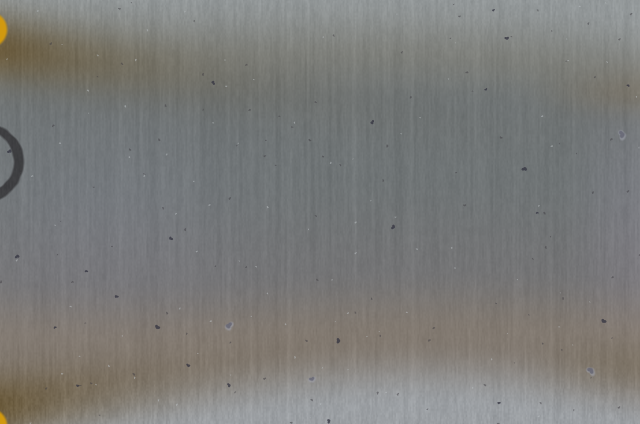
A Shadertoy shader for this texture:

```glsl
// Brushed metal sheet: soft horizontal reflections over fine vertical streaks.
// Smooth colour bands form the sheen, stretched noise forms the brushing,
// and scattered cells add pits, glints, scuffs and marks at the left edge.

float hash(vec2 p) {
    vec3 q = fract(vec3(p.xyx) * 0.1031);
    q += dot(q, q.yzx + 33.33);
    return fract((q.x + q.y) * q.z);
}

// Smooth noise, centred on zero; unequal scales give brushed streaks
float brush(vec2 p, vec2 scale) {
    p = p * scale + 17.0;
    vec2 cell = floor(p), f = fract(p);
    f = f * f * (3.0 - 2.0 * f);
    float low = mix(hash(cell), hash(cell + vec2(1, 0)), f.x);
    float high = mix(hash(cell + vec2(0, 1)), hash(cell + vec2(1, 1)), f.x);
    return mix(low, high, f.y) - 0.5;
}

// Cellular scatter of small irregular spots
float spots(vec2 p, float cells, float radius, float density, float seed) {
    vec2 home = floor(p * cells);
    float soft = max(radius * 0.35, 0.7 / iResolution.y);
    float mask = 0.0;
    for (int j = -1; j <= 1; j++)
    for (int i = -1; i <= 1; i++) {
        vec2 cell = home + vec2(i, j);
        vec2 key = cell + seed + 40.0;
        vec2 centre = (cell + vec2(hash(key), hash(key + 71.3))) / cells;
        vec2 d = p - centre;
        float angle = atan(d.y, d.x);
        float size = radius * mix(0.5, 1.2, hash(key + 23.7));
        size *= 1.0 + 0.25 * sin(2.0 * angle + key.x) + 0.15 * sin(3.0 * angle + key.y);
        float spot = 1.0 - smoothstep(size - soft, size + soft, length(d));
        mask = max(mask, spot * step(hash(key + 9.1), density));
    }
    return mask;
}

// Broad reflections, bent slightly across the sheet
vec3 sheen(vec2 p) {
    float y = p.y + 0.012 * sin(p.x * 4.0 + 0.5);
    vec3 color = mix(vec3(0.455, 0.455, 0.46), vec3(0.435, 0.455, 0.46), smoothstep(0.3, 0.6, y));
    color = mix(color, vec3(0.51, 0.478, 0.445), smoothstep(0.36, 0.2, y));

    float fromMiddle = p.x - 0.92;
    float low = y + 0.13 * fromMiddle * fromMiddle;
    color = mix(color, vec3(0.61, 0.625, 0.64), smoothstep(0.19, 0.03, low));

    float high = y + 0.045 * (p.x - 0.9);
    color = mix(color, vec3(0.49, 0.495, 0.475), smoothstep(0.74, 0.88, high));
    color = mix(color, vec3(0.575, 0.595, 0.6), smoothstep(0.84, 1.01, high));

    // Cool side light and warm corner shadows
    color += vec3(0.025, 0.022, 0.035) * exp(-pow((p.x - 0.25) / 0.3, 2.0) - pow((y - 0.5) / 0.22, 2.0));
    color += vec3(0.035, 0.025, 0.04) * smoothstep(1.3, 1.5, p.x) * exp(-pow((y - 0.5) / 0.25, 2.0));
    float topShade = exp(-pow((p.y - 0.885 + 0.15 * p.x) / 0.075, 2.0)) * exp(-p.x * 3.2);
    float lowShade = exp(-pow((p.y - 0.04 - 0.15 * p.x) / 0.075, 2.0)) * exp(-p.x * 4.0);
    color = mix(color, vec3(0.41, 0.345, 0.22), 0.95 * max(topShade, lowShade));
    float rightShade = exp(-pow((p.y - 0.78) / 0.05, 2.0)) + exp(-pow((p.y - 0.14) / 0.06, 2.0));
    return mix(color, vec3(0.47, 0.43, 0.36), 0.5 * rightShade * smoothstep(1.2, 1.5, p.x));
}

void mainImage(out vec4 fragColor, in vec2 fragCoord) {
    vec2 p = fragCoord / iResolution.y;
    float pixel = 1.0 / iResolution.y;
    vec3 color = sheen(p);

    // Brushing: long streaks, short scratches and fine grain
    float streaks = 0.024 * brush(p, vec2(150, 1.5)) + 0.022 * brush(p, vec2(230, 7));
    float grain = 0.024 * brush(p, vec2(280, 55)) + 0.018 * brush(p + 3.0, vec2(310, 210));
    float bands = 0.003 * (sin(p.x * 47.0) + sin(p.x * 83.0 + 1.7) + sin(p.x * 131.0 + 0.6));
    float rough = 1.0 + 0.9 * smoothstep(0.18, 0.0, p.y) + 0.5 * smoothstep(0.85, 1.0, p.y);
    color += streaks + bands + grain * rough;
    color += 0.025 * exp(-pow((p.x - 0.838) / 0.0025, 2.0)) * (0.6 + brush(p, vec2(1, 12)));

    // Pits, glints and a few pale scuffs with darker cores
    color = mix(color, vec3(0.25, 0.24, 0.26), 0.5 * spots(p, 14.0, 0.0023, 0.35, 3.0));
    color = mix(color, vec3(0.2, 0.2, 0.25), 0.75 * spots(p, 6.0, 0.0042, 0.28, 11.0));
    color = mix(color, vec3(0.72, 0.74, 0.75), 0.55 * spots(p, 16.0, 0.0018, 0.28, 29.0));
    color = mix(color, vec3(0.62, 0.63, 0.67), 0.6 * spots(p, 3.5, 0.0095, 0.2, 47.0));
    color = mix(color, vec3(0.36, 0.36, 0.42), 0.7 * spots(p + vec2(0.001, -0.002), 3.5, 0.0068, 0.2, 47.0));

    // Dark curved smear and yellow studs cut by the left edge
    vec2 d = p - vec2(-0.039, 0.618);
    float width = 0.011 - 0.05 * max(d.y - 0.03, 0.0) + 0.003 * brush(p, vec2(60));
    float smear = 1.0 - smoothstep(-pixel, 0.002 + pixel, abs(length(d) - 0.083) - width);
    color = mix(color, vec3(0.22, 0.22, 0.23) + grain, 0.9 * smear);
    float stud = min(length(p - vec2(-0.025, 0.93)), length(p - vec2(-0.025, -0.005))) - 0.041;
    color = mix(color, vec3(0.82, 0.6, 0.06), 1.0 - smoothstep(-0.004, 0.003 + pixel, stud));

    fragColor = vec4(clamp(color, 0.0, 1.0), 1.0);
}
```
